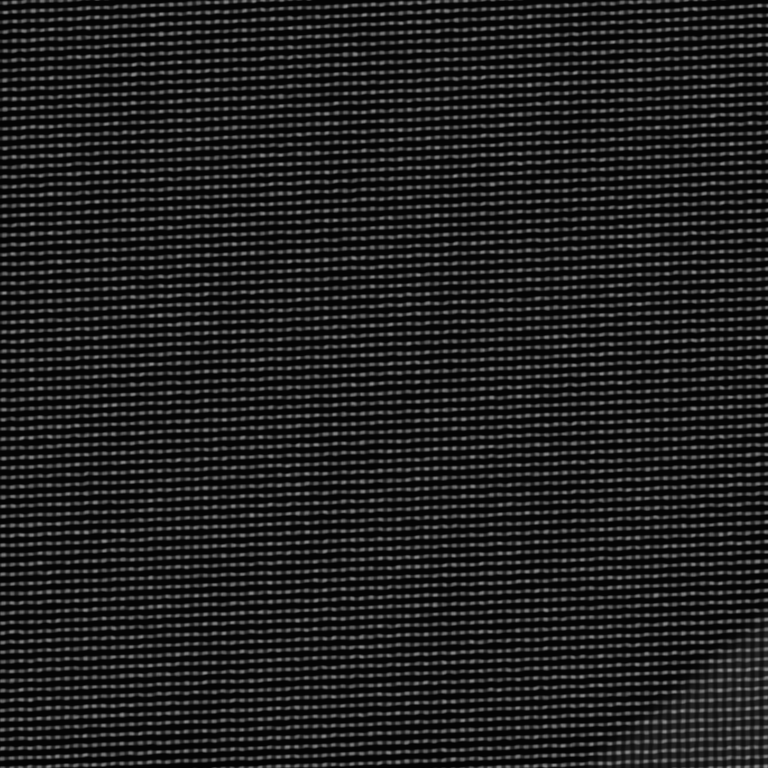
Write a WebGL 2 fragment shader that draws this texture.

```glsl
#version 300 es
precision highp float;

uniform vec2 u_resolution;
out vec4 fragColor;

// Weave layout, in canvas units
const vec2 REPEATS = vec2(83.5, 79.0);
const vec2 PHASE = vec2(-0.26, 0.17);
const float ROW_SLOPE = 0.044;
const float ROW_BOW = 0.006;
const float COLUMN_LEAN = 0.004;

// Thread shape, in cells
const float THREAD_CORE = 0.03;
const float KNOT_HALF_HEIGHT = 0.33;
const float LINK_HALF_HEIGHT = 0.30;
const vec2 KNOT_FADE = vec2(0.08, 0.44);
const float LINK_LEVEL = 0.36;
const float JITTER = 0.12;

// Tones
const vec3 GAP_COLOR = vec3(0.014);
const vec3 THREAD_COLOR = vec3(0.43);
const vec3 CORNER_COLOR = vec3(0.12);
const float KNOT_VARIATION = 0.2;
const float GRAIN_VARIATION = 0.3;
const vec2 GRAIN_SCALE = vec2(2.37, 2.71);

// Lighter corner fold
const vec2 FOLD_POINT = vec2(0.91, 0.12);
const vec2 FOLD_NORMAL = vec2(0.65, -0.76);
const float FOLD_SOFTNESS = 0.022;

float hash(vec2 p) {
  vec3 q = fract(vec3(p.xyx) * 0.1031);
  q += dot(q, q.yzx + 33.33);
  return fract((q.x + q.y) * q.z);
}

float valueNoise(vec2 p) {
  vec2 cell = floor(p);
  vec2 f = fract(p);
  f = f * f * (3.0 - 2.0 * f);
  float low = mix(hash(cell), hash(cell + vec2(1.0, 0.0)), f.x);
  float high = mix(hash(cell + vec2(0.0, 1.0)), hash(cell + 1.0), f.x);
  return mix(low, high, f.y);
}

// Sheared and slightly bowed cloth, with knots centred on whole numbers
vec2 weaveCoords(vec2 p) {
  float rise = ROW_SLOPE * p.x + ROW_BOW * (p.y - 0.5) * (p.x - 0.5);
  vec2 cloth = vec2(p.x - COLUMN_LEAN * p.y, p.y - rise);
  return cloth * REPEATS + PHASE;
}

void main() {
  vec2 p = gl_FragCoord.xy / u_resolution;
  vec2 cloth = weaveCoords(p);

  // Small irregularities that stay continuous along each thread
  vec2 wobble = vec2(valueNoise(cloth * 1.3 + 17.0), valueNoise(cloth * 1.3 + 153.0));
  vec2 weave = cloth + JITTER * (wobble - 0.5);
  vec2 fromKnot = abs(fract(weave + 0.5) - 0.5);

  // Firm knots joined along each row by thinner, dimmer links
  float knot = 1.0 - smoothstep(KNOT_FADE.x, KNOT_FADE.y, fromKnot.x);
  float halfHeight = mix(LINK_HALF_HEIGHT, KNOT_HALF_HEIGHT, knot);
  float rowBand = 1.0 - smoothstep(THREAD_CORE, halfHeight, fromKnot.y);
  float thread = rowBand * mix(LINK_LEVEL, 1.0, knot);

  // Uneven brightness from knot to knot, and fine fibre grain within them
  float knotTone = 1.0 + KNOT_VARIATION * (valueNoise(weave + 200.0) - 0.5);
  float grain = valueNoise(cloth * GRAIN_SCALE + 311.0) - 0.5;
  float fibreTone = 1.0 + GRAIN_VARIATION * grain;
  vec3 color = GAP_COLOR + THREAD_COLOR * thread * knotTone * fibreTone;

  // The fold lifts the gaps and shows the vertical threads too
  float foldDistance = dot(p - FOLD_POINT, FOLD_NORMAL);
  float fold = smoothstep(-FOLD_SOFTNESS, FOLD_SOFTNESS, foldDistance);
  float columnBand = mix(0.4, 1.0, knot);
  color += CORNER_COLOR * fold * columnBand * (1.0 - 0.6 * rowBand);

  fragColor = vec4(color, 1.0);
}
```
